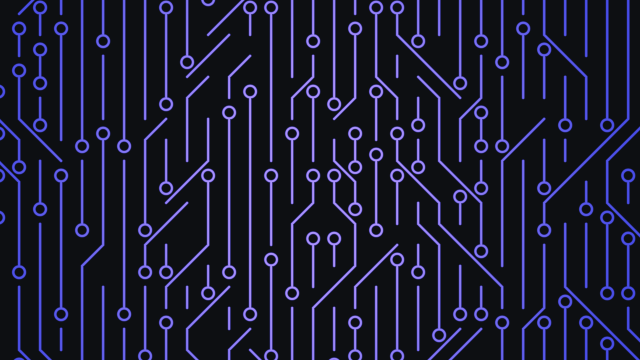
Give the GLSL for this pattern, as a Shadertoy shader.

```glsl
// Glowing violet circuit traces with ring-shaped pads on a near-black board.

const float NONE = 2.0;             // marks a cell without a trace
const vec2 RIGHT = vec2(1.0, 0.0);
const vec2 UP = vec2(0.0, 1.0);

float hash(vec2 p) {
    return fract(sin(dot(p, vec2(127.1, 311.7))) * 43758.5453);
}

// Preferred lean of the trace leaving a node: -1 left, 0 straight, 1 right.
float wantedLean(vec2 node) {
    float lean = hash(floor(node / vec2(4.0, 3.0)) + 7.3) < 0.5 ? -1.0 : 1.0;
    vec2 chain = vec2(node.x - lean * node.y, floor(node.y / 2.0) + 50.0 * lean);
    return hash(chain) < 0.15 && hash(node + 91.7) < 0.75 ? lean : 0.0;
}

// Right-leaning traces win wherever two diagonals would cross or merge.
float diagonal(vec2 node) {
    float lean = wantedLean(node);
    if (lean < 0.0 && (wantedLean(node - RIGHT) > 0.0 || wantedLean(node - 2.0 * RIGHT) > 0.0))
        return 0.0;
    return lean;
}

bool diagonalArrives(vec2 node) {
    return diagonal(node - RIGHT) > 0.0 || diagonal(node + RIGHT) < 0.0;
}

// Trace from a node to the next row: its lean, or NONE.
float trace(vec2 node) {
    float lean = diagonal(node);
    if (lean != 0.0) return lean;
    float gapRow = floor(7.0 * hash(vec2(node.x, floor(node.y / 7.0)) + 33.1));
    bool gap = mod(node.y, 7.0) == gapRow;
    return gap || diagonalArrives(node) ? NONE : 0.0;
}

float segmentDistance(vec2 p, vec2 a, vec2 b) {
    vec2 ab = b - a;
    return length(p - a - ab * clamp(dot(p - a, ab) / dot(ab, ab), 0.0, 1.0));
}

float ringDistance(vec2 p, vec2 center) {
    return abs(length(p - center) - 0.275);
}

// Distance to the trace leaving a node, or to the pad in the gap after it.
float cellDistance(vec2 p, vec2 node) {
    float lean = trace(node);
    float d = 9.0;
    if (lean != NONE) d = segmentDistance(p, node, node + vec2(lean, 1.0));
    if (lean == 0.0) return d;

    // Only one end of a gap may carry a pad, so pads never overlap.
    if (hash(node + 17.9) < 0.5) {
        if (lean == NONE && trace(node - UP) == 0.0)
            d = min(d, ringDistance(p, node + 0.3 * UP));
    } else if (trace(node + UP) == 0.0 && !diagonalArrives(node)) {
        d = min(d, ringDistance(p, node + 0.7 * UP));
    }
    return d;
}

void mainImage(out vec4 fragColor, in vec2 fragCoord) {
    vec2 uv = fragCoord / iResolution.xy;
    vec2 p = fragCoord / iResolution.y * 17.14 + vec2(20.09, 20.52);

    // Nearest trace among the surrounding cells
    float d = 9.0;
    for (int y = -1; y <= 1; y++)
        for (int x = -1; x <= 2; x++)
            d = min(d, cellDistance(p, floor(p) + vec2(x, y)));

    // Violet in the middle, blue toward the sides
    float middle = smoothstep(0.55, 0.1, length((uv - vec2(0.48, 0.5)) * vec2(1.0, 0.45)));
    vec3 board = vec3(0.05, 0.06, 0.07);
    vec3 fringe = mix(vec3(0.23, 0.25, 0.82), vec3(0.36, 0.32, 0.88), middle);
    vec3 core = mix(vec3(0.28, 0.30, 0.90), vec3(0.68, 0.58, 0.98), middle);

    // Soft-edged line with a brighter core
    float pixel = 17.14 / iResolution.y;
    float soft = max(0.085, pixel);
    vec3 color = mix(board, fringe, smoothstep(0.02 + soft, 0.02, d));
    color = mix(color, core, smoothstep(0.01 + 0.75 * soft, 0.01, d));
    fragColor = vec4(color, 1.0);
}
```
